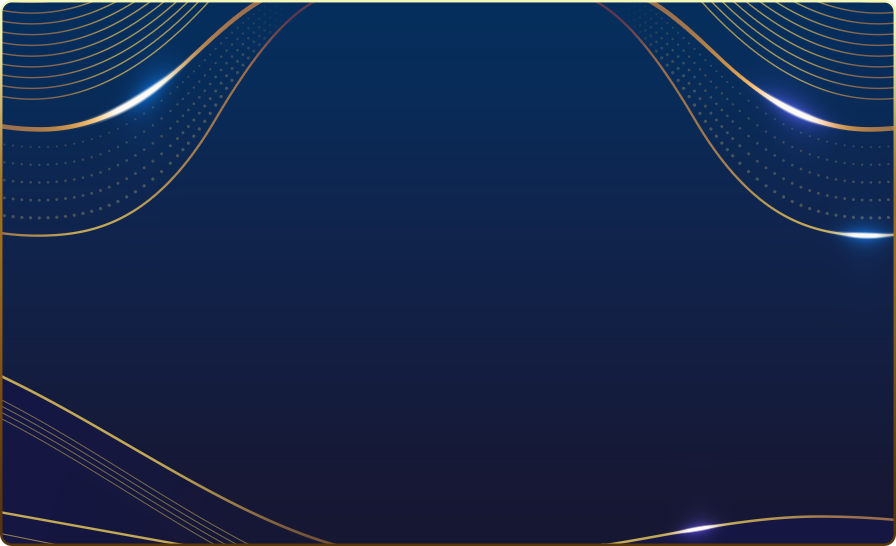
A Shadertoy shader for this background:

```glsl
// Navy gradient card with golden flowing curves, dotted bands, light flares and a gold rim.
const vec3 GOLD = vec3(0.76, 0.66, 0.34);
const vec3 COPPER = vec3(0.60, 0.43, 0.30);
const vec3 ROSE = vec3(0.38, 0.22, 0.30);
const vec3 CYAN = vec3(0.05, 0.55, 1.0);
const vec3 VIOLET = vec3(0.45, 0.35, 1.0);
const float EPS = 0.002;

// Cubic between two knots given as (x, depth, slope)
float hermite(float x, vec3 a, vec3 b) {
    float w = b.x - a.x;
    float t = clamp((x - a.x) / w, 0.0, 1.0);
    float s = 1.0 - t;
    return s * s * ((1.0 + 2.0 * t) * a.y + t * w * a.z)
         + t * t * ((3.0 - 2.0 * t) * b.y - s * w * b.z);
}

// Trough, steep flank and flattening exit of a corner wave
float wave(float x, vec3 trough, vec3 flank, vec3 exitKnot) {
    float left = min(x - trough.x, 0.0);
    float right = max(x - exitKnot.x, 0.0);
    float body = x < flank.x ? hermite(x, trough, flank) : hermite(x, flank, exitKnot);
    return body - 1.1 * left * left + exitKnot.z * right;
}

float innerWave(float x) {
    return wave(x, vec3(0.075, 0.237, 0.0), vec3(0.342, 0.113, -0.93), vec3(0.48, 0.0, -0.55));
}

float outerWave(float x) {
    return wave(x, vec3(0.068, 0.4316, 0.0), vec3(0.395, 0.218, -1.7), vec3(0.581, 0.0, -0.5));
}

// Distance to a graph from its vertical gap and local slope
float graphDistance(float gap, float slope) {
    return abs(gap) / sqrt(1.0 + slope * slope);
}

// Box-filtered line coverage, correct below one pixel too
float stroke(float dist, float halfWidth, float px) {
    return clamp((min(dist + 0.5 * px, halfWidth) - max(dist - 0.5 * px, -halfWidth)) / px, 0.0, 1.0);
}

float bump(float x, float center, float size) {
    float k = (x - center) / size;
    return exp(-k * k);
}

// Hot line segment with a coloured halo
vec3 flare(vec3 col, float dist, float along, float size, float thickness, vec3 tint) {
    float core = bump(along, 0.0, size);
    col += tint * core * (0.55 * exp(-dist / (thickness * 2.0)) + 0.12 * exp(-dist / (thickness * 6.0)));
    return mix(col, vec3(1.0, 0.98, 0.96), min(1.3 * core, 1.0) * smoothstep(thickness * 1.1, 0.0, dist - thickness * core * 0.4));
}

// Rows of dots spread between the two corner waves
float dotBand(vec2 q, float px) {
    float pitch = q.x > 0.32 ? 0.01 : 0.016;
    float x = (floor(q.x / pitch) + 0.5) * pitch;
    float top = innerWave(x), bottom = outerWave(x), sum = 0.0;
    for (int i = 1; i <= 5; i++) {
        float row = float(i) / 6.0;
        float dist = length(q - vec2(x, mix(top, bottom, row)));
        float radius = mix(0.0016, 0.0032, row);
        sum += clamp(0.5 + (radius - dist) / px, 0.0, 1.0) * mix(0.28, 0.5, row);
    }
    return sum * smoothstep(0.54, 0.40, q.x);
}

// Corner ornament; q has its origin in the upper corner, depth pointing down
vec3 cornerOrnament(vec3 col, vec2 q, float px) {
    float inner = innerWave(q.x), outer = outerWave(q.x);
    float innerDist = graphDistance(q.y - inner, (innerWave(q.x + EPS) - innerWave(q.x - EPS)) / (2.0 * EPS));
    float outerDist = graphDistance(q.y - outer, (outerWave(q.x + EPS) - outerWave(q.x - EPS)) / (2.0 * EPS));
    // Nested parabolas
    float offset = q.x - 0.058;
    vec3 ringColor = mix(COPPER, GOLD, smoothstep(0.08, 0.22, q.x));
    for (int i = 0; i < 10; i++) {
        float gap = q.y - 0.1816 + 0.0197 * float(i) + 1.7 * offset * offset;
        col = mix(col, ringColor, 0.85 * stroke(graphDistance(gap, 3.4 * offset), 0.0013, px));
    }
    col = mix(col, vec3(0.55, 0.53, 0.40), dotBand(q, px));
    // Main ribbons
    vec3 outerColor = mix(COPPER, GOLD, bump(q.x, 0.18, 0.15));
    outerColor = mix(outerColor, ROSE, smoothstep(0.44, 0.54, q.x));
    col = mix(col, outerColor, stroke(outerDist, 0.0021, px));
    vec3 innerColor = mix(COPPER, vec3(1.0, 0.72, 0.25), bump(q.x, 0.23, 0.12));
    return mix(col, innerColor, stroke(innerDist, 0.0042 - 0.001 * bump(q.x, 0.32, 0.08), px));
}

// Curves rising from the lower edge
vec3 lowerCurves(vec3 col, vec2 q, float px) {
    float slope = hermite(q.x, vec3(0.0, 0.688, 0.47), vec3(0.62, 1.0, 0.28));
    float tail = max(q.x - 1.5, 0.0);
    float hill = hermite(q.x, vec3(1.111, 0.998, -0.16), vec3(1.5, 0.946, 0.0)) + 0.32 * tail * tail;
    float fill = smoothstep(-px, px, q.y - slope) * smoothstep(0.6, 0.0, q.x);
    fill = max(fill, smoothstep(-px, px, q.y - hill) * step(1.1, q.x));
    col = mix(col, vec3(0.08, 0.085, 0.27), 0.8 * fill);
    for (int i = 0; i < 4; i++) {
        float gap = q.y - slope - 0.043 - 0.0115 * float(i) - 0.04 * q.x;
        col = mix(col, GOLD, 0.6 * stroke(graphDistance(gap, 0.55), 0.0009, px));
    }
    vec3 slopeColor = mix(GOLD, COPPER * 0.75, smoothstep(0.25, 0.6, q.x));
    col = mix(col, slopeColor, step(q.x, 0.63) * stroke(graphDistance(q.y - slope, 0.5), 0.0024, px));
    col = mix(col, GOLD, stroke(graphDistance(q.y - 0.938 - 0.18 * q.x, 0.18), 0.0022, px));
    col = mix(col, GOLD, 0.7 * stroke(graphDistance(q.y - 0.977 - 0.2 * q.x, 0.2), 0.001, px));
    vec3 hillColor = mix(GOLD, COPPER, smoothstep(1.3, 1.6, q.x));
    float hillDist = graphDistance(q.y - hill, 0.15);
    col = mix(col, hillColor, step(1.1, q.x) * stroke(hillDist, 0.0023, px));
    return flare(col, hillDist, q.x - 1.278, 0.032, 0.004, VIOLET);
}

void mainImage(out vec4 fragColor, in vec2 fragCoord) {
    float px = 1.0 / iResolution.y;
    float aspect = iResolution.x * px;
    vec2 q = vec2(fragCoord.x, iResolution.y - fragCoord.y) * px;
    // Background gradient
    vec3 col = mix(vec3(0.02, 0.18, 0.36), vec3(0.063, 0.14, 0.30), smoothstep(0.0, 0.5, q.y));
    col = mix(col, vec3(0.088, 0.09, 0.20), smoothstep(0.35, 1.0, q.y));
    // Mirrored corners and lower curves
    bool isLeft = q.x < 0.5 * aspect;
    vec2 corner = isLeft ? q : vec2(aspect - q.x + 0.026, q.y);
    col = cornerOrnament(col, corner, px);
    col = lowerCurves(col, q, px);
    // Flares riding the ribbons
    float innerDist = graphDistance(q.y - innerWave(corner.x), 0.6);
    if (isLeft) {
        col = flare(col, innerDist, corner.x - 0.25, 0.07, 0.007, CYAN * bump(corner.x, 0.285, 0.05));
    } else {
        col = flare(col, innerDist, corner.x - 0.214, 0.055, 0.006, VIOLET);
        col = flare(col, abs(q.y - outerWave(corner.x)), corner.x - 0.083, 0.04, 0.005, CYAN);
    }
    // Rounded gold rim
    vec2 halfSize = 0.5 * vec2(aspect, 1.0);
    vec2 box = abs(q - halfSize) - halfSize + 0.022;
    float edge = length(max(box, 0.0)) + min(max(box.x, box.y), 0.0) - 0.022;
    vec3 rim = mix(vec3(0.96, 0.97, 0.72), vec3(0.62, 0.43, 0.12), smoothstep(0.0, 0.4, q.y));
    rim = mix(rim, vec3(0.34, 0.21, 0.04), smoothstep(0.4, 1.0, q.y));
    col = mix(col, rim, clamp(0.5 + (edge + 0.0045) / px, 0.0, 1.0));
    col = mix(col, vec3(1.0), clamp(0.5 + edge / px, 0.0, 1.0));
    fragColor = vec4(col, 1.0);
}
```
